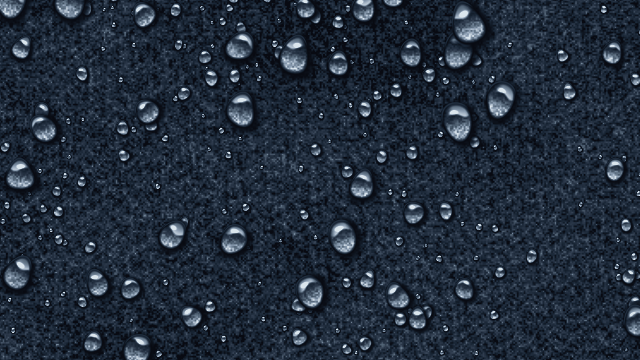
Give the GLSL for this texture, as a WebGL 1 fragment shader.

```glsl
precision highp float;
// Water drops scattered on dark, grainy slate, lit softly from above.
// Noise makes the stone; jittered grids of warped ellipses make the drops.
// All shading is one tone value, coloured at the end by a six-step ramp.
uniform vec2 u_resolution;

const vec3 INK    = vec3(0.03, 0.04, 0.07);
const vec3 NAVY   = vec3(0.09, 0.14, 0.20);
const vec3 SLATE  = vec3(0.17, 0.22, 0.29);
const vec3 STEEL  = vec3(0.33, 0.40, 0.47);
const vec3 SILVER = vec3(0.55, 0.62, 0.70);
const vec3 WHITE  = vec3(0.86, 0.90, 0.93);

const float FINE_GRAIN = 210.0;   // grains per canvas height
const float MID_GRAIN = 95.0;
const float STAIN_SCALE = 3.5;
const float CLUSTER_SCALE = 2.6;
const float SHADOW_DEPTH = 0.88;
const vec2 SHADOW_SHIFT = vec2(0.14, -0.10);
const float MAX_TILT = 0.55;

float hash(vec2 p) {
  return fract(sin(dot(p, vec2(127.1, 311.7))) * 43758.5453);
}

float noise(vec2 p) {
  vec2 i = floor(p), f = fract(p);
  f = f * f * (3.0 - 2.0 * f);
  return mix(mix(hash(i), hash(i + vec2(1.0, 0.0)), f.x),
             mix(hash(i + vec2(0.0, 1.0)), hash(i + vec2(1.0, 1.0)), f.x), f.y);
}

// Tone 0 is ink, 5 is white
vec3 toneRamp(float tone) {
  vec3 c = mix(INK, NAVY, clamp(tone, 0.0, 1.0));
  c = mix(c, SLATE, clamp(tone - 1.0, 0.0, 1.0));
  c = mix(c, STEEL, clamp(tone - 2.0, 0.0, 1.0));
  c = mix(c, SILVER, clamp(tone - 3.0, 0.0, 1.0));
  return mix(c, WHITE, clamp(tone - 4.0, 0.0, 1.0));
}

float slateTone(vec2 p, float grain) {
  float mid = noise(p * MID_GRAIN + 17.0) - 0.5;
  float stain = noise(p * STAIN_SCALE + 5.0) - 0.5;
  float sparkle = smoothstep(0.90, 1.0, grain) * 0.8;
  return 1.05 + 2.3 * (grain - 0.5) + 1.6 * mid + 0.9 * stain + sparkle;
}

// Radius-like field of a lumpy drop, 1 on its outline
float dropField(vec2 q, float seed) {
  q.x *= 1.08 + (0.42 * seed - 0.08) * q.y;
  q.y *= 0.80 + 0.16 * fract(seed * 7.3);
  float a = atan(q.y, q.x + 1e-5);
  float lumps = 0.05 * sin(2.0 * a + seed * 40.0) + 0.045 * sin(3.0 * a + seed * 91.0);
  return length(q) * (1.0 + lumps);
}

// Lays one drop, with its shadow, over the tone below
float addDrop(float tone, vec2 q, float radius, float seed, float grain) {
  float field = dropField(q, seed);
  float aa = 1.0 / (u_resolution.y * radius);
  float shadow = smoothstep(1.40, 0.92, dropField(q - SHADOW_SHIFT, seed));
  tone = max(tone, 0.0) * (1.0 - SHADOW_DEPTH * shadow);

  // Speckled light gathered in the lower part
  float gather = smoothstep(0.65, -0.75, q.y + 0.3 * (seed - 0.5) * q.x);
  float body = mix(0.7, 4.1, gather) + (0.8 + 1.5 * gather) * (grain - 0.5);

  // Smooth sky reflection at the top, with a wavy lower edge
  float skyEdge = 0.22 + 0.25 * fract(seed * 13.7) + 0.13 * sin(q.x * 4.5 + seed * 50.0);
  float skySide = smoothstep(0.9, 0.3, abs(q.x + 0.5 * (seed - 0.5)));
  float sky = smoothstep(skyEdge - aa, skyEdge + 0.08 + aa, q.y) * skySide;
  body = mix(body, 4.7 - 1.7 * smoothstep(skyEdge, 1.0, q.y), sky);

  // Small sharp glint and dark refracting rim
  vec2 glint = q - vec2(0.35 * (seed - 0.7), 0.55);
  body += 2.0 * smoothstep(0.22 + aa, 0.08, length(glint * vec2(0.75, 1.3)));
  float inside = smoothstep(0.97, 0.74, field);
  float rimLight = 1.5 * smoothstep(0.09, 0.0, abs(field - 0.96)) * smoothstep(0.2, 0.9, q.y - 0.4 * q.x);
  body = body * inside + rimLight;
  return mix(tone, body, smoothstep(1.0 + aa, 1.0 - aa, field));
}

// One size class of drops on a jittered grid
float dropLayer(float tone, vec2 p, float cell, float minR, float maxR, float share, float salt, float grain) {
  vec2 home = floor(p / cell);
  for (int y = -1; y <= 1; y++) {
    for (int x = -1; x <= 1; x++) {
      vec2 id = home + vec2(float(x), float(y));
      vec2 key = id + salt;
      vec2 center = (id + 0.15 + 0.7 * vec2(hash(key + 3.1), hash(key + 8.7))) * cell;
      float crowd = smoothstep(0.15, 0.85, noise(center * CLUSTER_SCALE + 31.0));
      if (hash(key) < share * (0.4 + 1.2 * crowd)) {
        float size = hash(key + 21.3);
        float radius = mix(minR, maxR, size * size * 0.5 + size * 0.5);
        float seed = hash(key + 45.9);
        float tilt = MAX_TILT * (2.0 * hash(key + 62.4) - 1.0);
        float c = cos(tilt), s = sin(tilt);
        vec2 q = mat2(c, -s, s, c) * (p - center) / radius;
        tone = addDrop(tone, q, radius, seed, grain);
      }
    }
  }
  return tone;
}

void main() {
  vec2 p = gl_FragCoord.xy / u_resolution.y;
  float grain = noise(p * FINE_GRAIN);
  float tone = slateTone(p, grain);
  tone = dropLayer(tone, p, 0.050, 0.005, 0.011, 0.20, 11.0, grain);
  tone = dropLayer(tone, p, 0.090, 0.013, 0.024, 0.30, 57.0, grain);
  tone = dropLayer(tone, p, 0.150, 0.028, 0.050, 0.44, 93.0, grain);
  gl_FragColor = vec4(toneRamp(tone), 1.0);
}
```
